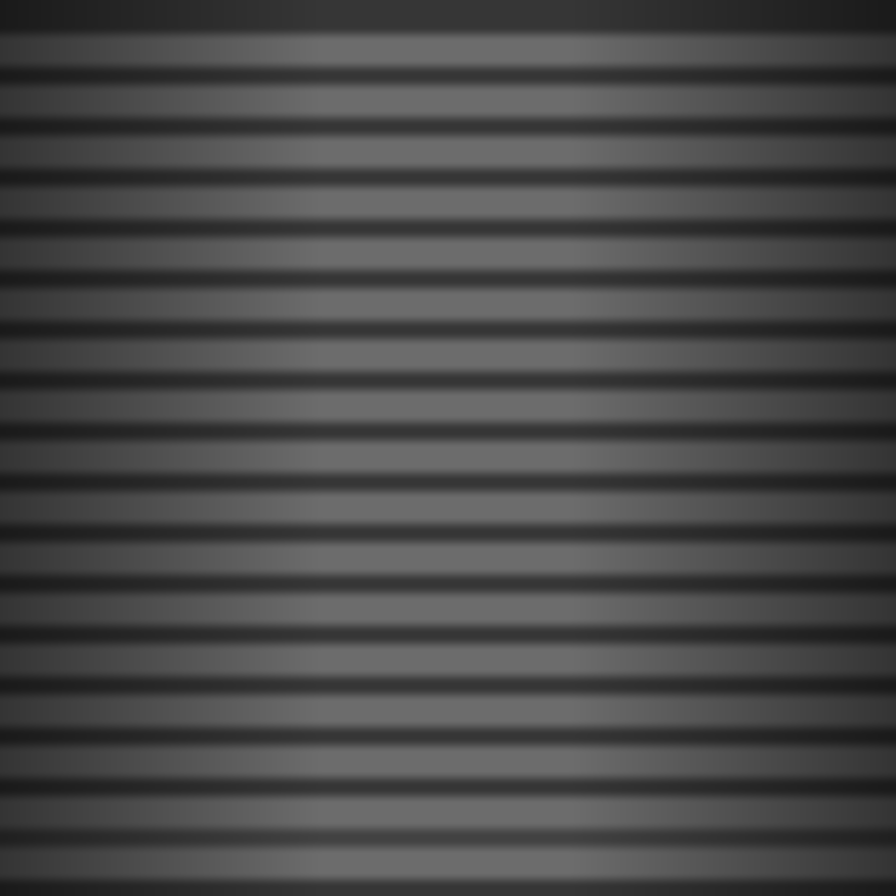
Reproduce this pattern procedurally as a WebGL 2 fragment shader.

```glsl
#version 300 es
precision highp float;

#define SLAT_COUNT 17.0
#define PITCH 0.0567
#define TOP_BAND 0.028
#define SEAM_CORE 0.03
#define SEAM_REACH 0.33
#define EDGE_SHADE 0.48
#define LIT_LEFT 0.36
#define LIT_RIGHT 0.635
#define WORN_SEAM 16.0
#define WORN_LIFT 0.22

uniform vec2 u_resolution;
out vec4 outColor;

const vec3 SEAM_COLOR = vec3(0.212);
const vec3 SLAT_COLOR = vec3(0.425);

// Full light in the middle, falling off linearly to both sides
float sideLight(float x) {
    float left = clamp(x / LIT_LEFT, 0.0, 1.0);
    float right = clamp((1.0 - x) / (1.0 - LIT_RIGHT), 0.0, 1.0);
    return mix(EDGE_SHADE, 1.0, min(left, right));
}

// 0 in a seam, 1 on the flat of a slat; solid seam beyond the stack
float slatHeight(float y) {
    float row = clamp((1.0 - y - TOP_BAND) / PITCH, 0.0, SLAT_COUNT);
    float seam = floor(row + 0.5);
    float height = smoothstep(SEAM_CORE, SEAM_REACH, abs(row - seam));
    // One shallower seam near the bottom
    float worn = 1.0 - step(0.5, abs(seam - WORN_SEAM));
    return mix(height, 1.0, worn * WORN_LIFT);
}

void main() {
    vec2 uv = gl_FragCoord.xy / u_resolution;
    vec3 color = mix(SEAM_COLOR, SLAT_COLOR, slatHeight(uv.y));
    outColor = vec4(color * sideLight(uv.x), 1.0);
}
```
